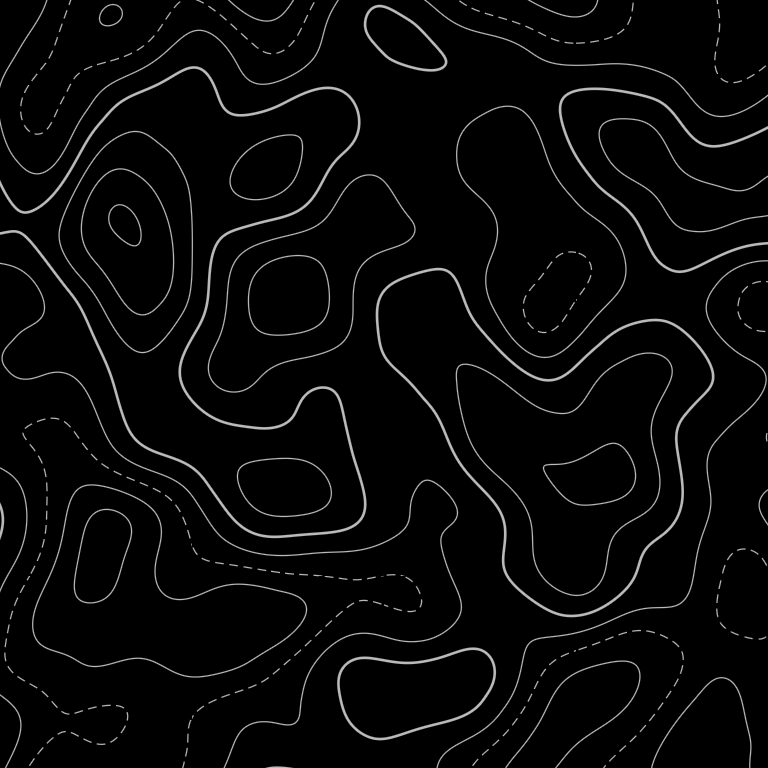
Write a Shadertoy shader that draws this pattern.

```glsl
#define RELIEF 6.0          // contour levels per unit of noise
#define HILL_SCALE 3.3      // noise cells across the canvas
#define BIAS 0.04
#define SEED vec2(13.0, 41.0)
#define THIN_WIDTH 0.0016
#define THICK_WIDTH 0.0034
#define THICK_LEVEL 1.0
#define DASHED_LEVEL -1.0
#define DASH_PERIOD 0.0185
#define DASH_LENGTH 0.0115
#define TRACE_CELL 0.25
#define TRACE_STEP 0.006

const vec3 INK = vec3(0.73);
const mat2 TURN = mat2(0.8, 0.6, -0.6, 0.8);

vec2 randomDirection(vec2 cell) {
    float angle = 6.28318 * fract(sin(dot(cell, vec2(127.1, 311.7))) * 43758.5);
    return vec2(cos(angle), sin(angle));
}

// Gradient noise: x is the value, yz its derivatives
vec3 gradientNoise(vec2 p) {
    vec2 cell = floor(p), f = p - cell;
    vec2 u = f * f * f * (f * (f * 6.0 - 15.0) + 10.0);
    vec2 du = 30.0 * f * f * (f * (f - 2.0) + 1.0);

    vec2 ga = randomDirection(cell);
    vec2 gb = randomDirection(cell + vec2(1, 0));
    vec2 gc = randomDirection(cell + vec2(0, 1));
    vec2 gd = randomDirection(cell + vec2(1, 1));
    float a = dot(ga, f);
    float b = dot(gb, f - vec2(1, 0));
    float c = dot(gc, f - vec2(0, 1));
    float d = dot(gd, f - vec2(1, 1));

    float value = mix(mix(a, b, u.x), mix(c, d, u.x), u.y);
    vec2 slope = mix(mix(ga, gb, u.x), mix(gc, gd, u.x), u.y)
               + du * (u.yx * (a - b - c + d) + vec2(b, c) - a);
    return vec3(value, slope);
}

// Terrain height in contour levels, with its slope
vec3 terrain(vec2 p) {
    vec3 broad = gradientNoise(p * HILL_SCALE + SEED);
    vec3 fine = gradientNoise(TURN * p * HILL_SCALE * 2.0 + SEED.yx);
    return RELIEF * vec3(broad.x + 0.5 * fine.x + BIAS,
                         HILL_SCALE * (broad.yz + fine.yz * TURN));
}

// Arc length along a contour from p to the edge of its trace cell
float arcToCellEdge(vec2 p, float level) {
    vec2 cell = floor(p / TRACE_CELL);
    float arc = 0.0;
    for (int i = 0; i < 100; i++) {
        vec3 h = terrain(p);
        p -= (h.x - level) * h.yz / max(dot(h.yz, h.yz), 9.0);
        vec2 dir = normalize(vec2(-h.z, h.y) + 1e-5);
        vec2 room = ((cell + step(0.0, dir)) * TRACE_CELL - p) / dir;
        float reach = min(room.x, room.y);
        if (reach < TRACE_STEP) return arc + reach;
        p += dir * TRACE_STEP;
        arc += TRACE_STEP;
    }
    return arc;
}

// Share of a pixel footprint covered by a line at distance d
float lineCoverage(float d, float width, float footprint) {
    float r = 0.5 * footprint, w = 0.5 * width;
    return max(min(d + r, w) - max(d - r, -w), 0.0) / footprint;
}

void mainImage(out vec4 fragColor, in vec2 fragCoord) {
    float pixel = 1.0 / iResolution.y;
    vec2 p = fragCoord * pixel;

    // Distance to the nearest contour
    vec3 h = terrain(p);
    float level = round(h.x);
    float dist = abs(h.x - level) / max(length(h.yz), 1e-3);

    bool thick = abs(level - THICK_LEVEL) < 0.5;
    float ink = lineCoverage(dist, thick ? THICK_WIDTH : THIN_WIDTH, 1.1 * pixel);

    // Break one level into dashes
    if (ink > 0.0 && abs(level - DASHED_LEVEL) < 0.5) {
        float phase = fract(arcToCellEdge(p, level) / DASH_PERIOD) - 0.5;
        float beyond = abs(phase) * DASH_PERIOD - 0.5 * DASH_LENGTH;
        ink *= clamp(0.5 - beyond / pixel, 0.0, 1.0);
    }

    fragColor = vec4(INK * ink, 1.0);
}
```
